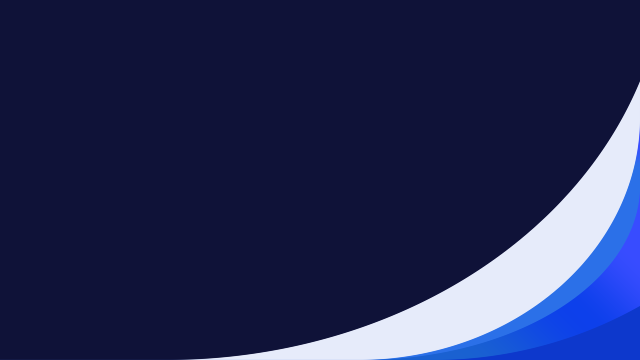
Give the GLSL for this background, as a WebGL 2 fragment shader.

```glsl
#version 300 es
precision highp float;
// Flat navy backdrop with nested curved bands sweeping up the lower right corner.
// Each band is the area outside an elliptic arc that rests on the bottom edge;
// the bands are layered from the widest to the narrowest.

uniform vec2 u_resolution;
out vec4 outColor;

const vec3 NAVY   = vec3(0.06, 0.07, 0.22);
const vec3 PALE   = vec3(0.90, 0.92, 0.98);
const vec3 SKY    = vec3(0.17, 0.44, 0.91);
const vec3 TEAL   = vec3(0.10, 0.38, 0.82);
const vec3 COBALT = vec3(0.05, 0.25, 0.92);
const vec3 VIOLET = vec3(0.22, 0.30, 1.00);
const vec3 DEEP   = vec3(0.05, 0.22, 0.80);

// Approximate signed distance to an ellipse, positive outside it; p must not be zero.
float ellipseDistance(vec2 p, vec2 radii) {
    float k1 = length(p / radii);
    float k2 = length(p / (radii * radii));
    return k1 * (k1 - 1.0) / k2;
}

// Coverage below the lower right quarter of an ellipse touching y = 0 at startX.
float sweep(vec2 p, float startX, vec2 radii, float pixel) {
    // The small floor keeps the distance well defined beyond the quarter.
    vec2 q = max(vec2(p.x - startX, radii.y - p.y), 0.001);
    return smoothstep(-0.6 * pixel, 0.6 * pixel, ellipseDistance(q, radii));
}

// Diagonal blend through three blues, brightest toward the right edge.
vec3 diagonalBlue(vec2 p) {
    float t = p.x + p.y;
    vec3 color = mix(TEAL, COBALT, smoothstep(1.30, 1.74, t));
    return mix(color, VIOLET, smoothstep(1.74, 2.06, t));
}

void main() {
    // Height spans 0..1 and width spans 0..16/9.
    vec2 p = gl_FragCoord.xy / u_resolution * vec2(16.0 / 9.0, 1.0);
    float pixel = 1.0 / u_resolution.y;

    // Sky band turns violet at its upper tip.
    vec3 skyBand = mix(SKY, VIOLET, smoothstep(0.53, 0.60, p.y));

    vec3 color = NAVY;
    color = mix(color, PALE, sweep(p, 0.463, vec2(1.389, 1.143), pixel));
    color = mix(color, skyBand, sweep(p, 0.995, vec2(0.783, 0.675), pixel));
    color = mix(color, diagonalBlue(p), sweep(p, 1.007, vec2(0.771, 0.485), pixel));
    color = mix(color, DEEP, sweep(p, 1.204, vec2(1.157, 1.141), pixel));

    outColor = vec4(color, 1.0);
}
```
